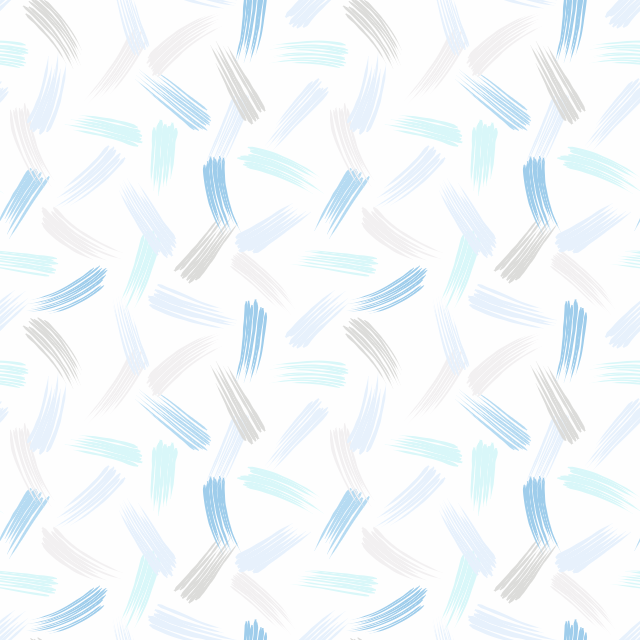
Write a Shadertoy shader that draws this pattern.

```glsl
const int STROKES = 28;   // brush strokes in one tile

float hash(float id, float channel) {
    vec3 v = fract(vec3(id, channel, id + channel) * vec3(0.1031, 0.1130, 0.0973) + 0.17);
    v += dot(v, v.yzx + 33.33);
    return fract((v.x + v.y) * v.z);
}

float noise(float x, float id) {
    float cell = floor(x), f = fract(x);
    return mix(hash(cell, id), hash(cell + 1.0, id), f * f * (3.0 - 2.0 * f));
}

// Ink coverage of a dry brush stroke lying along x, head at the left
float brushStroke(vec2 q, float id, float pixel) {
    float halfLength = mix(0.122, 0.15, hash(id, 1.0));
    float halfWidth = mix(0.031, 0.042, hash(id, 2.0));
    float bristles = floor(mix(6.0, 10.99, hash(id, 3.0)));
    float load = mix(0.76, 1.18, hash(id, 4.0));

    // Bow the stroke, then measure progress from head to tail
    q.y += mix(-1.2, 1.2, hash(id, 5.0)) * (q.x * q.x - 0.4 * halfLength * halfLength);
    float t = clamp(q.x / halfLength * 0.5 + 0.5, 0.0, 1.0);
    float spread = halfWidth * mix(1.0, 0.82, t);

    float ink = 0.0;
    for (float b = 0.0; b < bristles; b++) {
        float seed = id * 16.0 + b + 50.0;
        float lane = (b + 0.5) / bristles * 2.0 - 1.0 + 0.16 * (hash(seed, 6.0) - 0.5);
        float wobble = 0.12 * (noise(t * 3.0, seed) - 0.5);
        float offset = q.y - spread * (lane + wobble);

        // Ragged ends, shorter towards the rim
        float start = -halfLength * (1.0 - 0.2 * hash(seed, 7.0) - 0.14 * lane * lane);
        float stop = halfLength * (1.0 - 0.5 * pow(hash(seed, 8.0), 1.5) - 0.1 * lane * lane);

        // Thickness runs dry along the stroke
        float thickness = spread / bristles * load * mix(1.12, 0.58, smoothstep(0.1, 0.95, t));
        thickness *= 0.72 + 0.3 * hash(seed, 9.0) + 0.34 * (noise(t * 11.0, seed + 0.5) - 0.3);
        thickness *= 0.25 + 0.75 * smoothstep(0.0, 0.05, stop - q.x);
        thickness *= 0.45 + 0.55 * smoothstep(0.0, 0.015, q.x - start);

        float d = max(abs(offset) - thickness, max(start - q.x, q.x - stop));
        float cover = clamp(0.5 - d / pixel, 0.0, 1.0) * min(1.0, 2.0 * thickness / pixel);
        ink = max(ink, cover);
    }
    return ink;
}

vec3 inkColor(int k) {
    vec3 paleBlue = vec3(0.904, 0.945, 0.990);
    vec3 paleGrey = vec3(0.950, 0.942, 0.947);
    vec3 aqua = vec3(0.850, 0.970, 0.976);
    vec3 sky = vec3(0.715, 0.860, 0.950);
    vec3 grey = vec3(0.862, 0.862, 0.855);
    vec3 blue = vec3(0.625, 0.805, 0.922);
    vec3 inks[10] = vec3[10](paleBlue, paleGrey, paleBlue, aqua, paleBlue,
                             grey, sky, aqua, blue, paleGrey);
    return inks[(k * 3 + k / 10) % 10];
}

void mainImage(out vec4 fragColor, in vec2 fragCoord) {
    // Two tiles across and two down
    vec2 p = fragCoord / iResolution.xy * 2.0;
    float pixel = 2.0 / min(iResolution.x, iResolution.y);
    vec3 color = vec3(0.998);

    for (int k = 0; k < STROKES; k++) {
        float id = float(k);
        // Wrapping skewed lattice with slight jitter
        vec2 center = vec2(id, id * 5.0) / float(STROKES);
        center += 0.025 * (vec2(hash(id, 10.0), hash(id, 11.0)) - 0.5);
        vec2 q = fract(p - center + 0.5) - 0.5;
        if (dot(q, q) > 0.04) continue;

        // Rising and falling strokes alternate; the head may point either way
        float turn = fract(id * 0.618 + 0.3);
        float angle = radians(k % 2 == 0 ? 25.0 + 63.0 * turn : -78.0 + 78.0 * pow(turn, 1.2));
        angle += 3.14159 * step(0.5, hash(id, 13.0));
        float c = cos(angle), s = sin(angle);
        q = vec2(c * q.x + s * q.y, c * q.y - s * q.x);
        color = mix(color, inkColor(k), brushStroke(q, id, pixel));
    }
    fragColor = vec4(color, 1.0);
}
```
